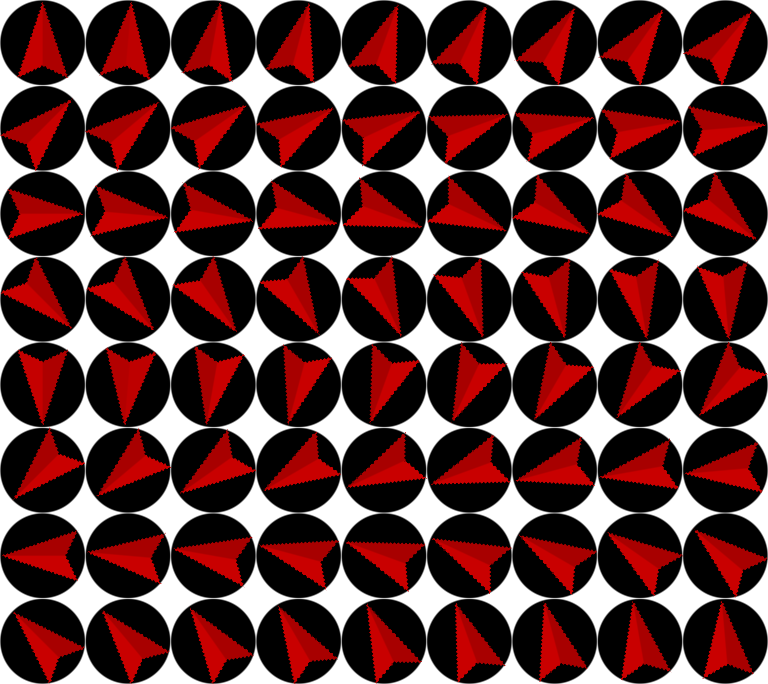
Reproduce this pattern procedurally as a Shadertoy shader.

```glsl
// Signed distance to a notched arrowhead pointing along +y
float arrowDistance(vec2 p) {
    p.x = abs(p.x);
    float flank = dot(p - vec2(0.0, 0.477), normalize(vec2(0.887, 0.295)));
    float notch = dot(p - vec2(0.0, -0.27), normalize(vec2(-0.14, -0.295)));
    return max(flank, notch);
}

void mainImage(out vec4 fragColor, in vec2 fragCoord) {
    // Nine by eight cells, numbered from the top left
    vec2 grid = vec2(9.0, 8.0);
    vec2 uv = fragCoord / iResolution.xy;
    vec2 cellPos = vec2(uv.x, 1.0 - uv.y) * grid;
    vec2 cell = floor(cellPos);
    vec2 p = (fract(cellPos) - 0.5) * vec2(1.0, -1.0);
    float pixel = grid.y / iResolution.y;

    // Each cell turns the arrow a further five degrees clockwise
    float angle = radians(5.0) * (cell.x + cell.y * grid.x);
    vec2 heading = vec2(sin(angle), cos(angle));
    vec2 right = vec2(heading.y, -heading.x);

    // Fine ripple gives the arrow its serrated outline
    vec2 rippled = p + 0.008 * sin(140.0 * p.yx);
    float d = arrowDistance(vec2(dot(rippled, right), dot(rippled, heading)));

    // Two facets lit from below, split along the ridge
    float ridge = dot(p, right);
    float side = smoothstep(-pixel, pixel, ridge) * 2.0 - 1.0;
    float light = side * clamp(12.0 * sin(angle - 0.06), -1.0, 1.0);
    vec3 red = vec3(0.725 + 0.065 * light, 0.0, 0.0);

    // Soft black disc on white, with the arrow on top
    float soft = max(0.012, 0.6 * pixel);
    vec3 color = vec3(smoothstep(0.496 - soft, 0.496 + soft, length(p)));
    color = mix(color, red, smoothstep(0.6 * pixel, -0.6 * pixel, d));
    fragColor = vec4(color, 1.0);
}
```
